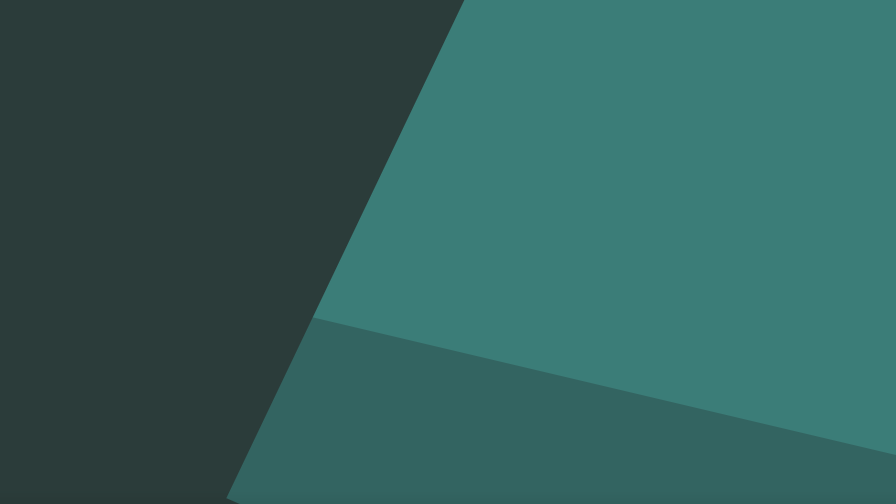
Write a Shadertoy shader that draws this background.

```glsl
// Draws a flat teal panel with a shaded lower fold, cut diagonally against a dark slate field.

const vec3 SLATE = vec3(0.167, 0.235, 0.227);
const vec3 TEAL  = vec3(0.231, 0.490, 0.471);
const vec3 FOLD  = vec3(0.200, 0.392, 0.380);

// Signed distance to the line through a and b, positive on its left side
float lineSide(vec2 p, vec2 a, vec2 b) {
    vec2 dir = normalize(b - a);
    return dir.x * (p.y - a.y) - dir.y * (p.x - a.x);
}

// Smooth coverage of the positive side of a distance
float cover(float dist, float pixel) {
    return clamp(dist / pixel + 0.5, 0.0, 1.0);
}

void mainImage(out vec4 fragColor, in vec2 fragCoord) {
    // Canvas height is one unit
    float pixel = 1.0 / iResolution.y;
    vec2 p = fragCoord * pixel;

    // Corners of the panel
    vec2 panelTop    = vec2(0.9213, 1.0);
    vec2 panelCorner = vec2(0.4491, 0.0116);
    vec2 panelFoot   = vec2(0.4757, 0.0);
    vec2 foldLeft    = vec2(0.6204, 0.3704);
    vec2 foldRight   = vec2(1.7778, 0.0972);

    // Upper teal and lower fold
    float aboveFold = cover(lineSide(p, foldLeft, foldRight), pixel);
    vec3 panelColor = mix(FOLD, TEAL, aboveFold);

    // Panel lies right of the diagonal and above the clipped corner
    float panelDist = min(lineSide(p, panelTop, panelCorner),
                          lineSide(p, panelCorner, panelFoot));
    vec3 color = mix(SLATE, panelColor, cover(panelDist, pixel));

    // Faint shade along the bottom edge
    color *= 1.0 - 0.04 * (1.0 - smoothstep(0.0, 0.03, p.y));

    fragColor = vec4(color, 1.0);
}
```
